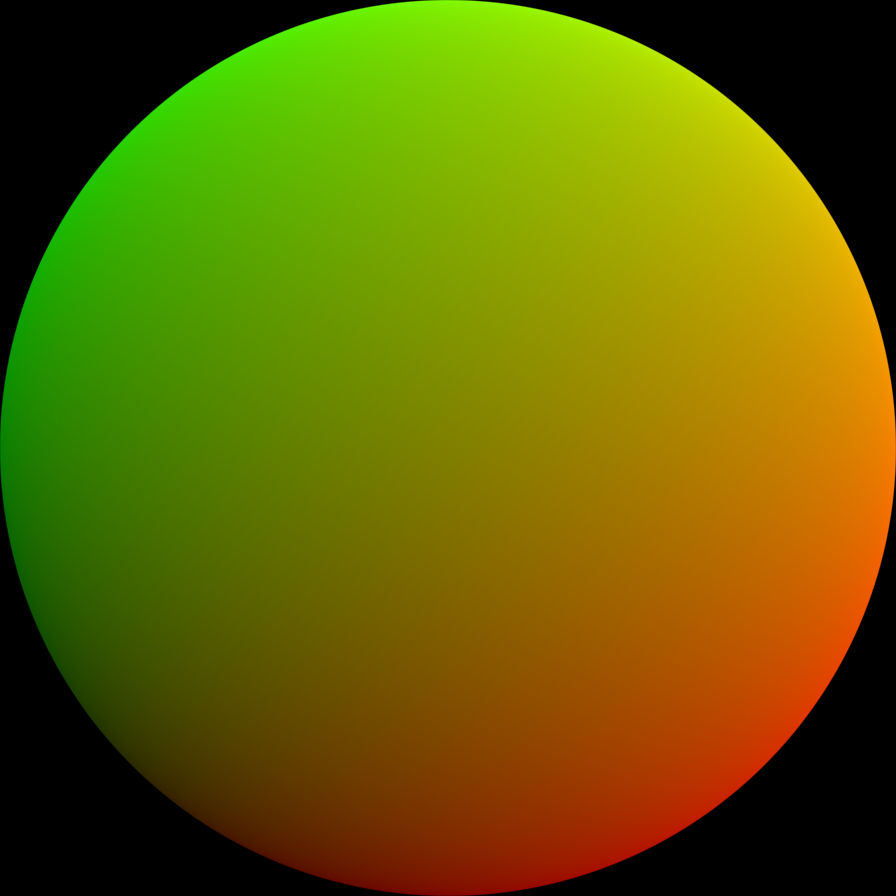
Write a three.js fragment shader that draws this texture map.

```glsl
varying vec2 vUv;

const float PI = 3.14159265;
const vec2 DISC_CENTER = vec2(0.5);
const float DISC_RADIUS = 0.5;
const float EDGE_SOFTNESS = 0.001;

// Coverage of a disc with a thin smooth rim
float discMask(vec2 point, vec2 center, float radius, float softness) {
  float signedDistance = length(point - center) - radius;
  return 1.0 - smoothstep(-softness, softness, signedDistance);
}

// Hemisphere projection: radius 0..1 becomes the angle from the view axis
vec2 fisheye(vec2 point) {
  float radius = length(point);
  float angle = asin(min(radius, 1.0)) / (0.5 * PI);
  return point * angle / max(radius, 0.0001);
}

// Signed coordinates stored in the red and green channels
vec3 coordinateColor(vec2 coordinate) {
  return vec3(0.5 + 0.5 * coordinate, 0.0);
}

void main() {
  vec2 discPoint = (vUv - DISC_CENTER) / DISC_RADIUS;
  vec3 lensColor = coordinateColor(fisheye(discPoint));
  float mask = discMask(vUv, DISC_CENTER, DISC_RADIUS, EDGE_SOFTNESS);
  gl_FragColor = vec4(lensColor * mask, 1.0);
}
```
